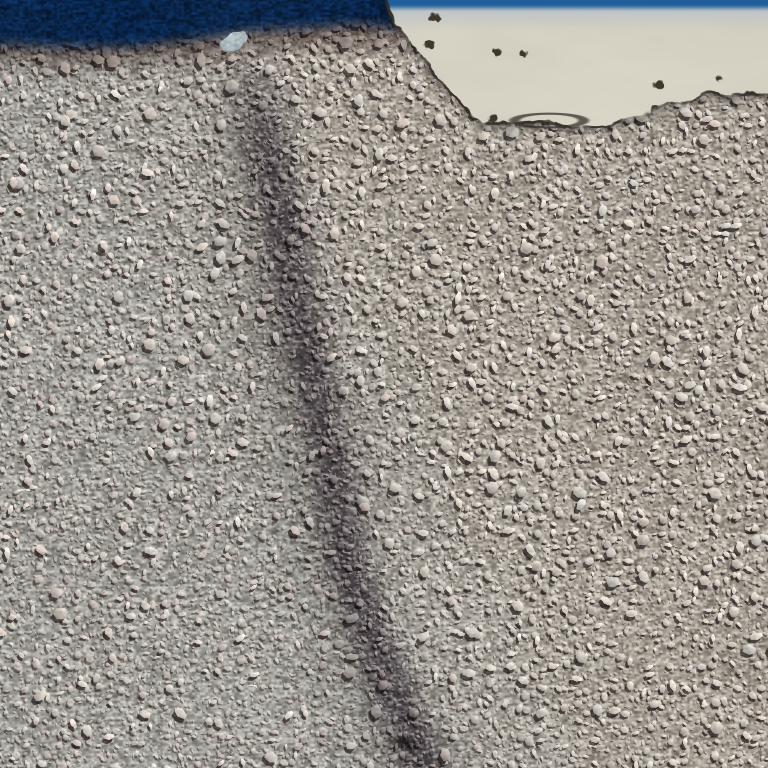
Give the GLSL for this texture, as a Shadertoy shader.

```glsl
// Sunlit gravel with a dark crease, a blue shadow and a torn pale panel at the top.
#define COARSE_CELLS 43.0
#define FINE_CELLS 71.0
#define GRIT_CELLS 128.0
#define GRAIN 0.34
#define CREASE_WIDTH 0.033
#define CREASE_DEPTH 0.33
#define LIGHT normalize(vec2(0.55, 0.83))
#define GROUND_COOL vec3(0.625, 0.620, 0.595)
#define GROUND_WARM vec3(0.650, 0.620, 0.578)
#define PANEL vec3(0.835, 0.820, 0.765)
#define SHADOW_BLUE vec3(0.035, 0.145, 0.290)

vec4 hash4(vec2 p) {
    vec4 q = fract(p.xyxy * vec4(0.1031, 0.1030, 0.0973, 0.1099));
    q += dot(q, q.wzxy + 33.33);
    return fract((q.xxyz + q.yzzw) * q.zywx);
}

float valueNoise(vec2 p) {
    vec2 i = floor(p), f = fract(p);
    f = f * f * (3.0 - 2.0 * f);
    float a = mix(hash4(i).x, hash4(i + vec2(1, 0)).x, f.x);
    float b = mix(hash4(i + vec2(0, 1)).x, hash4(i + vec2(1, 1)).x, f.x);
    return mix(a, b, f.y);
}

float fbm(vec2 p) {
    float sum = 0.0, amp = 0.5;
    for (int i = 0; i < 4; i++) {
        sum += amp * valueNoise(p);
        p = p * 2.03 + 17.3;
        amp *= 0.5;
    }
    return sum;
}

float bell(float x) { return exp(-x * x); }

// Angular, lopsided chip, mostly lying along one diagonal
float chip(vec2 q, vec4 h, float r) {
    float a = -0.6 + 2.6 * (h.w - 0.5), c = cos(a), s = sin(a);
    q = mat2(c, -s, s, c) * q;
    q.y *= 1.05 + 1.1 * h.y;
    float d = max(abs(q.x + 0.12 * r), abs(0.5 * q.x + 0.87 * q.y));
    d = max(d, abs((0.3 + 0.5 * h.z) * q.x - 0.8 * q.y + 0.2 * r));
    return mix(d, length(q), 0.12) - r;
}

// x: coverage, y: brightness, z: thrown shadow, w: random tint
vec4 stones(vec2 p, float cells, float size, float density) {
    vec2 g = p * cells, base = floor(g);
    float soft = 0.0011 * cells;
    vec4 result = vec4(0.0, 0.7, 0.0, 0.5);
    for (int j = -1; j <= 1; j++)
    for (int i = -1; i <= 1; i++) {
        vec2 id = base + vec2(i, j);
        vec4 h = hash4(id + cells), k = hash4(id + cells + 71.7);
        if (k.x > density) continue;
        vec2 q = g - id - 0.1 - 0.8 * h.xy;
        float r = size * (0.6 + 0.7 * h.z * h.z);
        float cover = smoothstep(soft, -soft, chip(q, k, r));
        float shade = smoothstep(soft, -soft, chip(q + LIGHT * (0.5 * r + 0.1), k, r));
        result.z = max(result.z, shade);
        float tone = 0.735 + 0.16 * k.y + 0.17 * clamp(dot(q, LIGHT) / r, -1.0, 1.0);
        if (cover > result.x) result = vec4(cover, tone, result.z, k.z);
    }
    return result;
}

vec3 addStones(vec3 col, vec4 st, float strength) {
    col = mix(col, vec3(0.20, 0.17, 0.165), st.z * (1.0 - st.x) * 0.88 * strength);
    vec3 tint = mix(vec3(1.0, 0.99, 0.95), vec3(1.05, 0.98, 0.93), st.w);
    return mix(col, st.y * tint, st.x * strength);
}

// Positive inside the torn panel
float panelDistance(vec2 p) {
    float t = 1.0 - p.y, rough = fbm(p * 38.0) - 0.47;
    float left = 0.498 + 0.6 * t + 1.2 * t * t;
    float bottom = 0.838 + 0.042 * smoothstep(0.77, 0.95, p.x);
    return min((p.x - left) * 0.8, p.y - bottom) + 0.018 * rough;
}

vec3 panelColor(vec2 p) {
    vec3 col = PANEL * (0.98 + 0.05 * fbm(p * vec2(9.0, 30.0)));
    col = mix(col, vec3(0.70, 0.74, 0.78), 0.7 * smoothstep(0.955, 0.992, p.y));
    // Sparse dark pits
    vec2 g = p * 24.0, id = floor(g);
    vec4 h = hash4(id + 5.0);
    float pit = length((g - id - 0.3 - 0.4 * h.xy) * vec2(1.0, 1.3)) - 0.04 - 0.13 * h.w;
    pit += 0.12 * (valueNoise(p * 240.0) - 0.5);
    col = mix(col, vec3(0.24, 0.22, 0.18), smoothstep(0.04, -0.04, pit) * step(h.z, 0.22));
    return mix(col, vec3(0.12, 0.37, 0.60), smoothstep(0.984, 0.995, p.y));
}

void mainImage(out vec4 fragColor, in vec2 fragCoord) {
    vec2 p = fragCoord / iResolution.xy;
    float fine = valueNoise(p * 290.0) * 0.55 + valueNoise(p * vec2(140.0, 340.0)) * 0.45 - 0.5;
    float broad = fbm(p * 7.0) - 0.47;
    // Ground and three sizes of gravel
    float warm = smoothstep(0.2, 0.75, p.x + 0.45 * (p.y - 0.5));
    float coarse = smoothstep(0.1, 0.9, p.y + 0.3 * p.x + 0.5 * broad);
    vec2 bent = p + 0.006 * vec2(valueNoise(p * 19.0), valueNoise(p * 19.0 + 40.0));
    vec3 col = mix(GROUND_COOL, GROUND_WARM, warm) + GRAIN * fine + 0.05 * broad;
    col = addStones(col, stones(bent, GRIT_CELLS, 0.34, 0.62), 0.60);
    col = addStones(col, stones(bent, FINE_CELLS, 0.32, 0.70), mix(0.70, 0.95, warm));
    col = addStones(col, stones(bent, COARSE_CELLS, 0.27, mix(0.34, 0.66, coarse)), 0.95);
    col += 0.17 * fine;
    // Crease with a wide shade on its left side, pale chips standing out of it
    float t = 1.0 - p.y;
    float off = p.x - 0.330 - 0.10 * t - 0.115 * t * t - 0.006 * sin(p.y * 19.0) + 0.03 * broad;
    vec3 crease = CREASE_DEPTH * bell(off / CREASE_WIDTH) * vec3(0.98, 1.06, 0.94);
    crease *= 1.25 - 0.65 * smoothstep(0.55, 0.85, col.g);
    col *= 1.0 - smoothstep(0.97, 0.80, p.y) * (crease + 0.13 * bell((off + 0.03) / 0.06));
    float hollow = length((p - vec2(0.527, 0.034)) * vec2(1.0, 2.4));
    col *= 1.0 - 0.5 * smoothstep(0.026, 0.008, hollow + 0.01 * fine);
    // Blue shadow with a dim brown fringe
    float rim = 0.938 + 0.028 * smoothstep(0.12, 0.5, p.x) + 0.02 * broad;
    float fringe = smoothstep(rim - 0.05, rim + 0.006, p.y) * smoothstep(0.57, 0.49, p.x);
    col = mix(col, vec3(0.29, 0.25, 0.25) + 0.45 * (col - 0.6), fringe * 0.8);
    vec3 blue = SHADOW_BLUE * (1.0 + 1.1 * fine) + 0.035 * broad;
    col = mix(col, blue, smoothstep(rim - 0.012, rim + 0.016, p.y) * step(p.x, 0.56));
    // Pale fleck at the shadow edge
    float fleck = length((p - vec2(0.303, 0.945)) * vec2(1.0, 1.4)) - 0.026 + 0.018 * valueNoise(p * 85.0);
    col = mix(col, vec3(0.68, 0.73, 0.75) + 0.25 * fine, smoothstep(0.002, -0.002, fleck));
    // Torn panel, its dark outline and a peeled curl
    float d = panelDistance(p);
    col = mix(col * (1.0 - 0.3 * smoothstep(-0.018, 0.0, d)), panelColor(p), smoothstep(-0.0015, 0.0015, d));
    float outline = smoothstep(0.003, 0.0008, abs(d + 0.001)) * smoothstep(0.2, 0.7, valueNoise(p * 45.0));
    float curl = abs(length((p - vec2(0.715, 0.843)) / vec2(0.045, 0.009)) - 1.0) * 0.009;
    outline = max(outline, 0.75 * smoothstep(0.0022, 0.0006, curl));
    fragColor = vec4(clamp(mix(col, vec3(0.22, 0.19, 0.17), outline), 0.0, 1.0), 1.0);
}
```
